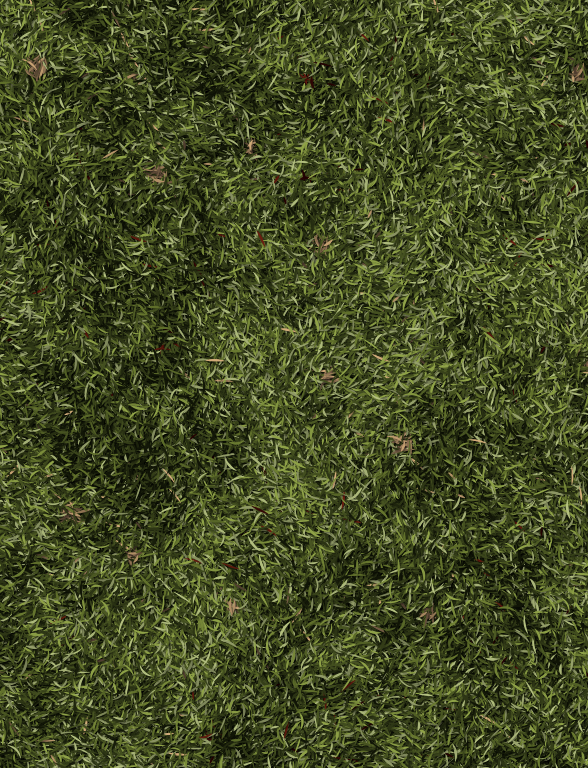
Write a WebGL 2 fragment shader that draws this texture.

```glsl
#version 300 es
precision highp float;
// Draws a sunlit lawn from above: layered fine grass blades with small bare spots.
uniform vec2 u_resolution;
out vec4 fragColor;

// Lengths are fractions of the canvas height.
const int LAYERS = 20;
const float CELL = 0.015;
const vec2 HALF_LENGTH = vec2(0.006, 0.0148);
const vec2 HALF_WIDTH = vec2(0.0010, 0.0018);
const float LEAN = 1.2;
const float FLOW_TURN = 4.0;
const float SPREAD = 2.6;
const float BEND = 0.35;
const float SHADOW = 0.18;
const vec2 SHADOW_OFFSET = vec2(0.0012, -0.0016);
const float GAIN = 1.13;
const float CONTRAST = 1.25;
const float SPOT_CELL = 0.12;
const float SPOT_CHANCE = 0.42;
const float SHEEN_CHANCE = 0.33;
const vec3 DEEP = vec3(0.09, 0.11, 0.04);
const vec3 SHADE = vec3(0.17, 0.20, 0.08);
const vec3 MID = vec3(0.23, 0.27, 0.11);
const vec3 LIT = vec3(0.31, 0.36, 0.14);
const vec3 BRIGHT = vec3(0.44, 0.50, 0.22);
const vec3 SHEEN = vec3(0.39, 0.42, 0.27);
const vec3 STRAW = vec3(0.56, 0.47, 0.32);
const vec3 RUST = vec3(0.30, 0.12, 0.06);
const vec3 AVERAGE = vec3(0.248, 0.285, 0.127);

float hash(vec2 p) {
    return fract(sin(dot(p, vec2(127.1, 311.7))) * 43758.5);
}

float noise(vec2 p) {
    vec2 i = floor(p), f = fract(p);
    f = f * f * (3.0 - 2.0 * f);
    return mix(mix(hash(i), hash(i + vec2(1, 0)), f.x),
               mix(hash(i + vec2(0, 1)), hash(i + vec2(1, 1)), f.x), f.y);
}

// Green shades ordered from gap to sunlit, spaced by their share.
vec3 grassRamp(float t) {
    vec3 c = mix(DEEP, SHADE, smoothstep(0.04, 0.24, t));
    c = mix(c, MID, smoothstep(0.24, 0.48, t));
    c = mix(c, LIT, smoothstep(0.48, 0.72, t));
    return mix(c, BRIGHT, smoothstep(0.72, 0.95, t));
}

// Broad light and dark patches plus small clumps.
float patchLight(vec2 p) {
    return 0.30 * (noise(p * 5.0 + 3.1) - 0.5) + 0.36 * (noise(p * 24.0 + 8.7) - 0.5);
}

// x: strength of a bare spot, y: 1 where it is a rusty leaf.
vec2 bareSpot(vec2 p) {
    vec2 id = floor(p / SPOT_CELL);
    vec2 centre = (id + 0.2 + 0.6 * vec2(hash(id + 5.3), hash(id + 9.1))) * SPOT_CELL;
    float rusty = step(0.68, hash(id + 2.9));
    float radius = mix(mix(0.009, 0.019, hash(id + 6.7)), 0.006, rusty);
    float d = length(p - centre) + 0.008 * (noise(p * 110.0) - 0.5);
    float present = step(hash(id + 1.7), SPOT_CHANCE);
    return vec2(present * (1.0 - smoothstep(radius * 0.3, radius, d)), rusty);
}

// Coverage of a tapered, bent blade lying along x.
float blade(vec2 q, float halfLength, float halfWidth, float bend, float soft) {
    float s = q.x / halfLength;
    float y = q.y - bend * halfLength * (s * s - 0.3);
    float side = abs(y) - halfWidth * (1.0 - s * s);
    return (1.0 - smoothstep(-soft, soft, side)) * (1.0 - smoothstep(0.75, 1.0, abs(s)));
}

vec3 bladeColour(vec2 centre, vec2 seed, float depth) {
    float t = hash(seed + 4.4) + patchLight(centre) + 0.12 * (depth - 0.7);
    vec3 c = grassRamp(clamp(t, 0.0, 1.0));
    float sheen = step(0.6, t) * step(hash(seed + 7.9), SHEEN_CHANCE);
    c = mix(c, SHEEN * mix(0.95, 1.4, hash(seed + 3.3)), sheen);
    vec2 spot = bareSpot(centre);
    vec3 litter = mix(STRAW, RUST, spot.y) * mix(0.45, 1.15, hash(seed + 8.2));
    return mix(c, litter, step(hash(seed + 6.1), spot.x * 0.85));
}

void main() {
    vec2 p = gl_FragCoord.xy / u_resolution.y;
    float soft = 0.6 / u_resolution.y;
    vec3 colour = mix(DEEP, SHADE, noise(p * 180.0));
    // Blades are stacked from the ground up.
    for (int layer = 0; layer < LAYERS; layer++) {
        float depth = float(layer) / float(LAYERS - 1);
        vec2 shift = float(layer) * vec2(0.377, 0.619);
        vec2 home = floor(p / CELL + shift);
        for (int k = 0; k < 9; k++) {
            vec2 id = home + vec2(k % 3 - 1, k / 3 - 1);
            vec2 seed = id + float(layer) * vec2(71.3, 19.7);
            vec2 centre = (id + vec2(hash(seed), hash(seed + 17.3)) - shift) * CELL;
            vec2 d = p - centre;
            if (dot(d, d) > CELL * CELL * 1.3) continue;
            float angle = LEAN + FLOW_TURN * (noise(centre * 6.0) - 0.5)
                        + SPREAD * (hash(seed + 2.2) - 0.5);
            mat2 turn = mat2(cos(angle), -sin(angle), sin(angle), cos(angle));
            float len = mix(HALF_LENGTH.x, HALF_LENGTH.y, hash(seed + 11.5));
            float wid = mix(HALF_WIDTH.x, HALF_WIDTH.y, hash(seed + 13.8));
            float bend = BEND * (2.0 * hash(seed + 5.6) - 1.0);
            float shadow = blade(turn * (d - SHADOW_OFFSET), len, wid * 1.4, bend, soft * 1.5);
            colour *= 1.0 - SHADOW * shadow;
            float cover = blade(turn * d, len, wid, bend, soft);
            if (cover > 0.0) colour = mix(colour, bladeColour(centre, seed, depth), cover);
        }
    }
    colour = AVERAGE + (colour * GAIN - AVERAGE) * CONTRAST;
    fragColor = vec4(clamp(colour, 0.0, 1.0), 1.0);
}
```
